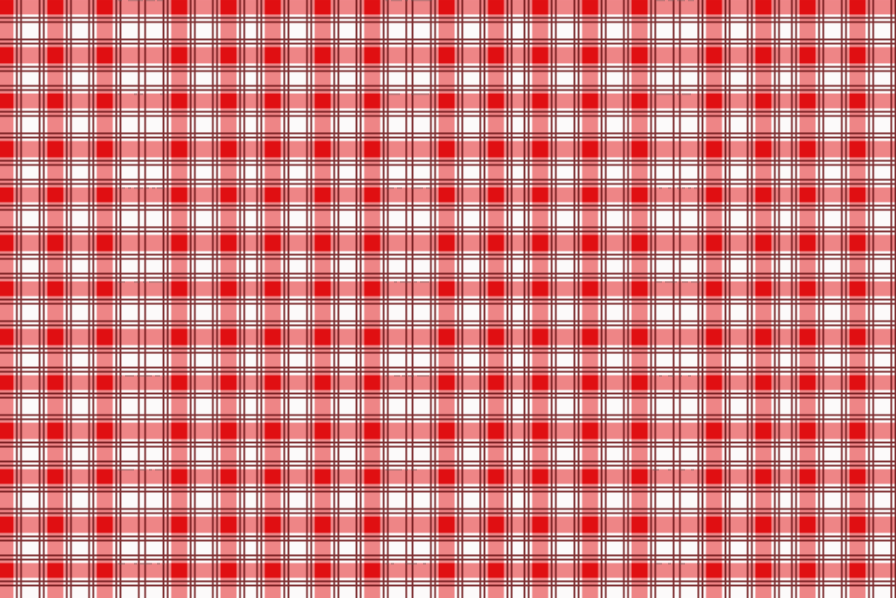
Give the GLSL for this pattern, as a Shadertoy shader.

```glsl
const vec2 CLOTH = vec2(768.0, 512.0);   // threads across and down the canvas
const vec2 REPEAT = vec2(229.2, 80.4);   // threads in one plaid repeat

const vec3 WHITE = vec3(0.99, 0.98, 0.98);
const vec3 RED = vec3(0.88, 0.06, 0.07);
const vec3 MAROON = vec3(0.42, 0.07, 0.08);
const vec3 SMUDGE = vec3(0.42, 0.36, 0.36);

float hash(vec2 p) {
    return fract(sin(dot(p, vec2(127.1, 311.7))) * 43758.5453);
}

// Distance from a line that recurs once per period
float repeatDistance(float p, float center, float period) {
    return abs(mod(p - center + 0.5 * period, period) - 0.5 * period);
}

// Box-filtered coverage of a stripe at distance d from its center
float stripe(float d, float width, float soft) {
    float outer = clamp((0.5 * width - d) / soft + 0.5, 0.0, 1.0);
    float inner = clamp((-0.5 * width - d) / soft + 0.5, 0.0, 1.0);
    return outer - inner;
}

// x: solid band, y: the two pinstripes on each side of it
vec2 trimmedBand(float p, float center, float width, float period, float soft) {
    float d = repeatDistance(p, center, period);
    float edge = d - 0.5 * width;
    float pins = stripe(abs(edge - 3.0), 1.5, soft) + stripe(abs(edge - 6.6), 1.5, soft);
    return vec2(stripe(d, width, soft), pins);
}

// Five upright bands and a pinstripe pair in the wide gap
vec2 warp(float x, float period, float soft) {
    float centers[5] = float[5](4.6, 47.4, 89.8, 153.6, 195.9);
    vec2 sett = vec2(0.0);
    for (int i = 0; i < 5; i++) {
        sett += trimmedBand(x, centers[i], 13.7, period, soft);
    }
    float gapCenter = repeatDistance(x, 121.7, period);
    sett.y += stripe(abs(gapCenter - 2.7), 1.5, soft);
    return min(sett, 1.0);
}

// Two level bands, the second slightly narrower
vec2 weft(float y, float period, float soft) {
    vec2 sett = trimmedBand(y, 47.3, 13.9, period, soft)
              + trimmedBand(y, 6.0, 12.6, period, soft);
    return min(sett, 1.0);
}

// Faint broken dashes along the seam between repeats
float seamWear(vec2 p, vec2 period, float soft) {
    float row = floor(p.y / period.y + 0.5);
    float dash = step(0.45, hash(vec2(floor(p.x / 2.5), row)));
    float span = stripe(repeatDistance(p.x, 121.0, period.x), 40.0, soft);
    float seam = stripe(repeatDistance(p.y, 0.3, period.y), 1.1, soft);
    return dash * span * seam;
}

void mainImage(out vec4 fragColor, in vec2 fragCoord) {
    vec2 uv = fragCoord / iResolution.xy;
    vec2 thread = vec2(uv.x, 1.0 - uv.y) * CLOTH;
    float soft = max(CLOTH.y / iResolution.y, 1.5);

    vec2 upright = warp(thread.x, REPEAT.x, soft);
    vec2 level = weft(thread.y, REPEAT.y, soft);

    // Overlapping half-strength bands give pink, then full red
    vec3 color = mix(WHITE, RED, 0.5 * (upright.x + level.x));

    // Pinstripes lie over the bands
    float pins = 1.0 - (1.0 - upright.y) * (1.0 - level.y);
    color = mix(color, MAROON, 0.88 * pins);

    color = mix(color, SMUDGE, 0.5 * seamWear(thread, REPEAT, soft));
    fragColor = vec4(color, 1.0);
}
```
